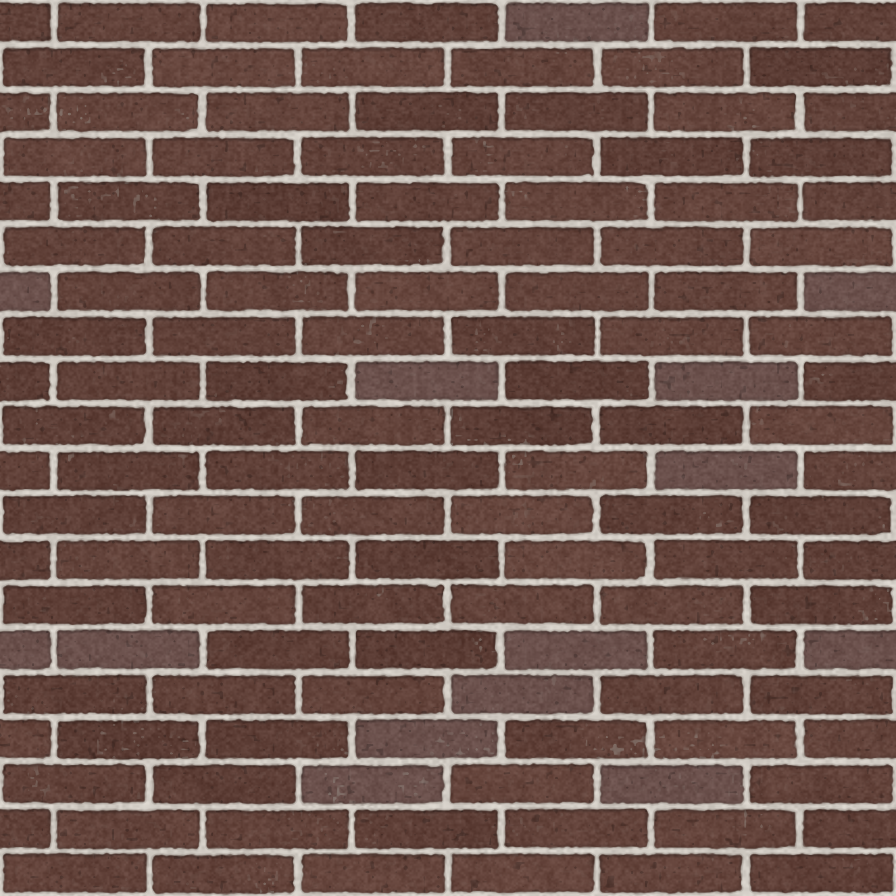
Give the GLSL for this texture, as a three.js fragment shader.

```glsl
// Brown brick wall in running bond with pale, rough mortar joints.
varying vec2 vUv;

const vec2 GRID = vec2(6.0, 20.0);      // bricks across, courses up
const float COURSE_SHIFT = 0.36;        // offset of every second course
const float HALF_JOINT = 0.0040;        // half the mortar width
const float CORNER = 0.0035;            // brick corner radius
const float JITTER = 0.0014;            // placement error of a brick
const float ROUGHNESS = 0.0034;         // raggedness of brick edges
const float SOFT = 0.0011;              // edge smoothing
const float GRAIN = 0.11;               // brick surface contrast

const vec3 BRICK_DARK = vec3(0.345, 0.225, 0.195);
const vec3 BRICK_RED = vec3(0.415, 0.285, 0.250);
const vec3 BRICK_GREY = vec3(0.425, 0.325, 0.310);
const vec3 MORTAR_LIGHT = vec3(0.84, 0.82, 0.79);
const vec3 MORTAR_MID = vec3(0.72, 0.69, 0.66);
const vec3 MORTAR_EDGE = vec3(0.56, 0.52, 0.49);

float hash(vec2 p) {
  return fract(sin(dot(p, vec2(127.1, 311.7))) * 43758.5453);
}

float noise(vec2 p) {
  vec2 i = floor(p);
  vec2 f = fract(p);
  f = f * f * (3.0 - 2.0 * f);
  float low = mix(hash(i), hash(i + vec2(1.0, 0.0)), f.x);
  float high = mix(hash(i + vec2(0.0, 1.0)), hash(i + 1.0), f.x);
  return mix(low, high, f.y);
}

float roundedBox(vec2 p, vec2 halfSize, float radius) {
  vec2 q = abs(p) - halfSize + radius;
  return length(max(q, 0.0)) + min(max(q.x, q.y), 0.0) - radius;
}

void main() {
  // Brick cell and its wrapped identity
  vec2 cell = vUv * GRID;
  float row = floor(cell.y);
  cell.x -= COURSE_SHIFT * mod(row, 2.0);
  vec2 id = vec2(mod(floor(cell.x), GRID.x), row);
  vec2 local = (fract(cell) - 0.5) / GRID;
  float tone = hash(id + 3.7);
  float wear = hash(id + 11.3);

  // Brick outline: small misplacement, ragged edges, worn right ends
  vec2 nudge = (vec2(hash(id + 21.0), hash(id + 37.0)) - 0.5) * JITTER;
  float ragged = 0.45 * noise(vUv * 75.0) + 0.55 * noise(vUv * 210.0 + 9.0);
  float d = roundedBox(local - nudge, 0.5 / GRID - HALF_JOINT, CORNER);
  d += (ragged - 0.5) * ROUGHNESS;
  float rightEnd = smoothstep(0.055, 0.082, local.x);
  d += rightEnd * smoothstep(0.45, 1.0, wear) * 0.004 * noise(vUv * 130.0 + 5.0);

  // Brick face: tint per brick, soft stains and fine grain
  float stain = noise(vUv * vec2(45.0, 28.0) + 17.0);
  float grain = 0.6 * noise(vUv * 240.0) + 0.4 * noise(vUv * 430.0 + 31.0);
  vec3 brick = mix(BRICK_DARK, BRICK_RED, clamp(0.15 + 0.7 * tone + 0.4 * (stain - 0.4), 0.0, 1.0));
  brick = mix(brick, BRICK_GREY, 0.85 * step(0.90, hash(id + 53.0)));
  brick += (grain - 0.5) * GRAIN;

  // Dark pits, and pale flecks on the more worn bricks
  float pits = smoothstep(0.80, 0.95, noise(vUv * 190.0 + 71.0));
  brick *= 1.0 - 0.20 * pits;
  float patch_ = smoothstep(0.62, 0.85, noise(vUv * 24.0 + 43.0));
  float flecks = smoothstep(0.72, 0.92, noise(vUv * 220.0 + 87.0));
  brick = mix(brick, MORTAR_EDGE, flecks * (0.08 + 0.55 * patch_ * wear));

  // Shadow along the edges, deepest under the joint above
  float rim = smoothstep(-0.0045, -0.0005, d);
  brick *= 1.0 - rim * mix(0.10, 0.24, smoothstep(0.0, 0.018, local.y));

  // Mortar: bright middle, dirty margins and sandy grain
  float sand = noise(vUv * 260.0 + 63.0);
  float dirt = noise(vUv * 38.0 + 29.0);
  vec3 mortar = mix(MORTAR_EDGE, MORTAR_MID, smoothstep(0.0, 0.0014, d));
  mortar = mix(mortar, MORTAR_LIGHT, smoothstep(0.0010, 0.0032, d) * (1.0 - 0.35 * dirt));
  mortar += (sand - 0.45) * 0.09;

  gl_FragColor = vec4(mix(brick, mortar, smoothstep(-SOFT, SOFT, d)), 1.0);
}
```
